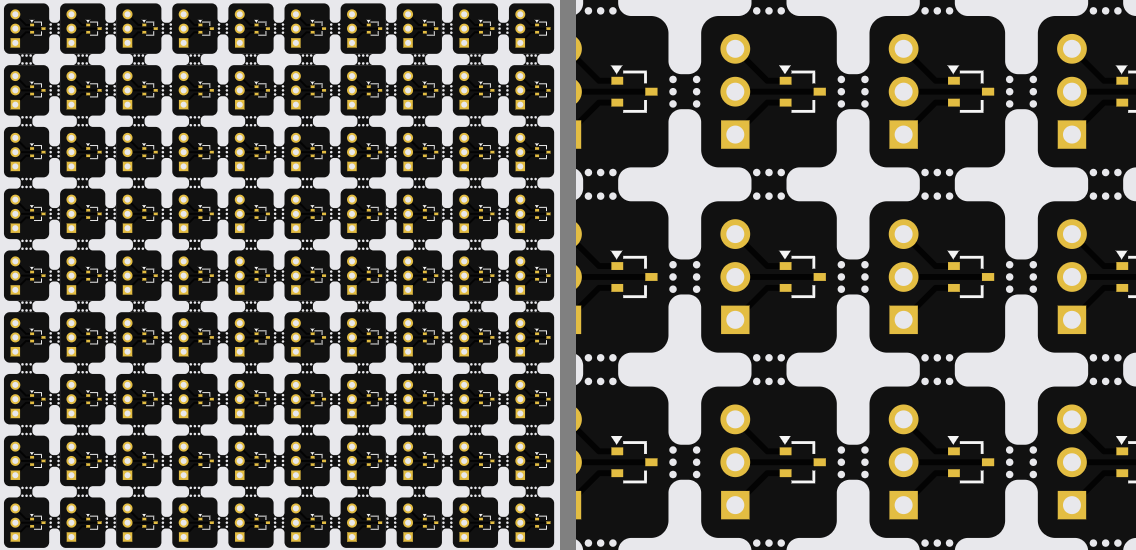
Left, the full canvas; right, a detail of the centre.
Give the GLSL for this pattern, as a Shadertoy shader.

```glsl
#define COUNT vec2(10.0, 9.0)
#define PITCH vec2(76.95, 84.7)
#define BOARD_HALF vec2(31.0, 34.6)
#define CANVAS_WIDTH 768.0
#define PANEL_SHIFT vec2(-1.3, -0.9)
#define PAD_PITCH 19.6
#define BITE_PITCH 5.6
#define TAB_HALF 8.0

const vec3 LIGHT = vec3(0.91, 0.91, 0.925);
const vec3 MASK = vec3(0.065);
const vec3 TRACE = vec3(0.012);
const vec3 GOLD = vec3(0.89, 0.74, 0.26);
const vec3 SILK = vec3(0.96);

float box(vec2 p, vec2 halfSize, float radius) {
    vec2 d = abs(p) - halfSize + radius;
    return length(max(d, 0.0)) + min(max(d.x, d.y), 0.0) - radius;
}

float segment(vec2 p, vec2 a, vec2 b) {
    vec2 ab = b - a;
    return length(p - a - ab * clamp(dot(p - a, ab) / dot(ab, ab), 0.0, 1.0));
}

// Bridge between two boards: x runs across the gap, y along it
float tab(vec2 p, float gapHalf) {
    float slot = box(vec2(p.x, abs(p.y) - TAB_HALF - 50.0), vec2(gapHalf, 50.0), 6.0);
    return max(max(-slot, abs(p.x) - gapHalf - 1.0), abs(p.y) - 16.0);
}

// Row of three break-off holes beside a board edge
float bites(vec2 p) {
    p.y -= BITE_PITCH * clamp(round(p.y / BITE_PITCH), -1.0, 1.0);
    return length(p - vec2(5.4, 0.0)) - 1.7;
}

float traces(vec2 p) {
    vec2 m = vec2(p.x, abs(p.y));
    float d = segment(p, vec2(-15.4, 0.0), vec2(23.0, 0.0));
    d = min(d, segment(m, vec2(-15.4, PAD_PITCH), vec2(-0.8, 5.0)));
    return min(d, segment(m, vec2(-0.8, 5.0), vec2(7.6, 5.0))) - 1.35;
}

float silkscreen(vec2 p) {
    vec2 m = vec2(p.x, abs(p.y));
    float bracket = box(m - vec2(15.7, 9.0), vec2(5.4, 0.65), 0.0);
    bracket = min(bracket, box(m - vec2(20.5, 6.4), vec2(0.65, 2.6), 0.0));
    vec2 t = p - vec2(7.3, 8.0);
    float marker = max(t.y - 4.0, dot(vec2(abs(t.x), -t.y), vec2(0.83, 0.55)));
    return min(bracket, marker);
}

float surfacePads(vec2 p) {
    float d = box(vec2(p.x, abs(p.y)) - vec2(7.6, 5.0), vec2(2.7, 1.8), 0.2);
    return min(d, box(p - vec2(23.2, 0.0), vec2(2.8, 1.8), 0.2));
}

void mainImage(out vec4 fragColor, in vec2 fragCoord) {
    float pixel = CANVAS_WIDTH / iResolution.x;
    vec2 panel = (fragCoord - 0.5 * iResolution.xy) * pixel - PANEL_SHIFT;

    // Cells centred on the boards
    vec2 grid = panel / PITCH + 0.5 * (COUNT - 1.0);
    vec2 cell = clamp(round(grid), vec2(0.0), COUNT - 1.0);
    vec2 p = (grid - cell) * PITCH;

    // Board outline, joined only to neighbours inside the panel
    float body = box(p, BOARD_HALF, 8.0);
    float holes = 1e3;
    vec2 neighbour = cell + sign(p);
    vec2 gap = 0.5 * PITCH - abs(p);
    vec2 gapHalf = 0.5 * PITCH - BOARD_HALF;
    if (neighbour.x >= 0.0 && neighbour.x < COUNT.x) {
        vec2 q = vec2(gap.x, p.y);
        body = min(body, tab(q, gapHalf.x));
        holes = min(holes, bites(q));
    }
    if (neighbour.y >= 0.0 && neighbour.y < COUNT.y) {
        vec2 q = vec2(gap.y, p.x);
        body = min(body, tab(q, gapHalf.y));
        holes = min(holes, bites(q));
    }

    // Column of through-hole pads, the lowest one square
    float index = clamp(round(p.y / PAD_PITCH), -1.0, 1.0);
    vec2 padPos = p - vec2(-15.4, index * PAD_PITCH);
    float pad = index < -0.5 ? box(padPos, vec2(6.5), 0.0) : length(padPos) - 6.8;
    holes = min(holes, length(padPos) - 4.1);
    float gold = min(pad, surfacePads(p));

    // Layers from bottom to top
    #define COVER(d) clamp(0.5 - (d) / pixel, 0.0, 1.0)
    vec3 color = mix(LIGHT, MASK, COVER(body));
    color = mix(color, TRACE, COVER(traces(p)));
    color = mix(color, SILK, COVER(silkscreen(p)));
    color = mix(color, GOLD, COVER(gold));
    color = mix(color, LIGHT, COVER(holes));
    fragColor = vec4(color, 1.0);
}
```
